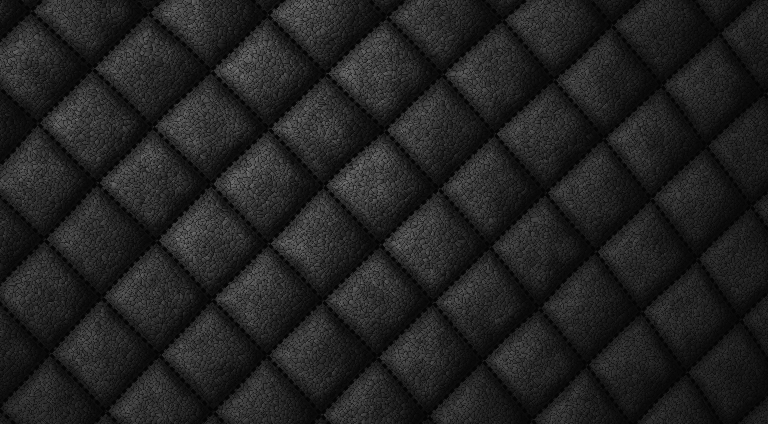
A WebGL 1 fragment shader for this texture:

```glsl
precision highp float;
uniform vec2 u_resolution;

#define QUILT_SCALE vec2(3.686, 3.72)
#define QUILT_ORIGIN vec2(0.903, 0.692)
#define STITCHES 10.0
#define STITCH_SIZE vec2(0.021, 0.3)
#define GRAIN_SCALE 21.0
#define GRAIN_BUMP 0.32
#define CREASE_WIDTH 0.12
#define GLOW_CENTER vec2(0.64, 0.69)
#define LIGHT_DIR vec3(-0.24, -0.6, 0.76)
#define LEATHER_GAIN 0.33
#define SHADOW_LEVEL 0.03
#define THREAD_LEVEL 0.015

vec2 hash2(vec2 p) {
  return fract(sin(vec2(dot(p, vec2(127.1, 311.7)), dot(p, vec2(269.5, 183.3)))) * 43758.5);
}

float noise(vec2 p) {
  vec2 i = floor(p), f = fract(p);
  f = f * f * (3.0 - 2.0 * f);
  return mix(mix(hash2(i).x, hash2(i + vec2(1, 0)).x, f.x),
             mix(hash2(i + vec2(0, 1)).x, hash2(i + vec2(1, 1)).x, f.x), f.y);
}

// Diagonal quilt coordinates: seams lie on the integers, gently bent to the right
vec2 quiltCoords(vec2 p) {
  vec2 q = p - QUILT_ORIGIN;
  float bend = max(q.x, 0.0) * max(q.x, 0.0);
  float u = q.x - q.y * (0.03 + 0.105 * q.x) + 0.077 * bend;
  float v = q.y + 0.018 * q.x + 0.038 * bend;
  vec2 uv = vec2(u, v) * QUILT_SCALE;
  return vec2(uv.x + uv.y, uv.x - uv.y);
}

// Pebble cells: xy = offset from the cell centre, z = gap to the next cell, w = cell tone
vec4 pebbles(vec2 p) {
  vec2 base = floor(p), f = fract(p), offset = vec2(0.0);
  float nearest = 9.0, second = 9.0, tone = 0.0;
  for (int y = -1; y <= 1; y++) {
    for (int x = -1; x <= 1; x++) {
      vec2 cell = vec2(float(x), float(y));
      vec2 rnd = hash2(base + cell);
      vec2 r = f - cell - 0.1 - 0.8 * rnd;
      float d = length(r);
      if (d < nearest) {
        second = nearest;
        nearest = d;
        offset = r;
        tone = fract(rnd.x * 7.3 + rnd.y * 3.1);
      } else {
        second = min(second, d);
      }
    }
  }
  return vec4(offset, second - nearest, tone);
}

// Coverage of one dashed seam, from the distance across and the position along it
float stitch(float across, float along, float aa) {
  float dash = abs(fract(along * STITCHES) - 0.5);
  float side = 1.0 - smoothstep(STITCH_SIZE.x - aa * 0.5, STITCH_SIZE.x + aa * 0.5, across);
  float run = aa * STITCHES * 0.5;
  return side * (1.0 - smoothstep(STITCH_SIZE.y - run, STITCH_SIZE.y + run, dash));
}

void main() {
  vec2 p = gl_FragCoord.xy / u_resolution.y;
  float aa = 5.3 / u_resolution.y;

  vec2 st = quiltCoords(p);
  st += 0.035 * (vec2(noise(st * 1.7), noise(st * 1.7 + 31.0)) - 0.5);
  vec2 local = 2.0 * fract(st) - 1.0;
  vec2 seamDist = 0.5 - 0.5 * abs(local);
  float seam = min(seamDist.x, seamDist.y);
  vec2 tileRnd = hash2(floor(st));

  // Leather grain
  vec2 warp = vec2(noise(st * 11.0), noise(st * 11.0 + 17.0)) - 0.5;
  vec4 pebble = pebbles(st * GRAIN_SCALE + warp * 1.2);
  float crease = smoothstep(0.0, CREASE_WIDTH + 0.4 * aa * GRAIN_SCALE, pebble.z);
  float grain = mix(0.45, 0.92 + 0.24 * pebble.w, crease);
  grain *= 0.85 + 0.3 * noise(st * 34.0);

  // Padded surface with pebble bumps and soft dents
  vec2 slope = local * (0.3 + 0.42 * local * local);
  slope += 0.3 * (vec2(noise(st * 4.0 + 5.0), noise(st * 4.0 + 50.0)) - 0.5);
  slope += pebble.xy * GRAIN_BUMP;
  vec3 normal = normalize(vec3(slope, 0.9));
  float diffuse = max(dot(normal, normalize(LIGHT_DIR)), 0.0);

  // Room light, tile variation and the shade that gathers at the seams
  vec2 away = p - GLOW_CENTER;
  float glow = 0.22 + 0.88 * exp(-dot(away * away, vec2(0.95, 1.1)));
  float tile = 0.92 + 0.16 * tileRnd.x;
  float occlusion = mix(0.45, 1.0, smoothstep(0.0, 0.17, seam));
  float groove = mix(0.7, 1.0, smoothstep(0.0, 0.015 + aa, seam));

  float level = LEATHER_GAIN * diffuse * diffuse * grain * glow * tile * occlusion;
  level = (level + SHADOW_LEVEL * (0.5 + 0.5 * grain)) * groove;

  // Thread dashes along both seam directions, with leather puckered between them
  float thread = max(stitch(seamDist.x, st.y, aa), stitch(seamDist.y, st.x, aa));
  float pucker = 1.0 - smoothstep(0.02, 0.05, seam);
  level += 0.025 * pucker * glow;
  level = mix(level, THREAD_LEVEL, thread * 0.95);

  gl_FragColor = vec4(vec3(level), 1.0);
}
```
